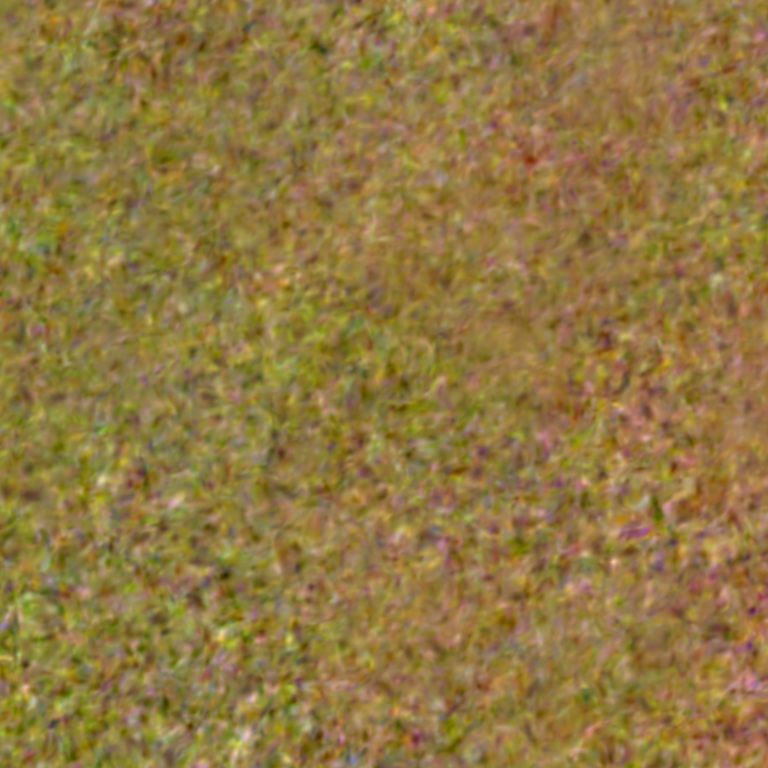
This texture is drawn by a WebGL 2 fragment shader. Its source:

```glsl
#version 300 es
precision highp float;

uniform vec2 u_resolution;
out vec4 outColor;

const vec3 EARTH = vec3(0.568, 0.474, 0.250);
const vec3 BRIGHTNESS = vec3(1.0, 1.0, 0.8);
const vec3 RED_GREEN = vec3(1.0, -0.75, 0.25);
const vec3 BLUE_YELLOW = vec3(0.05, -0.08, 1.0);

// Integer hash: three random values in 0..1
vec3 hash3(ivec2 cell, int seed) {
    uvec3 v = uvec3(ivec3(cell, seed) + 4096) * 1664525u + 1013904223u;
    v.x += v.y * v.z;
    v.y += v.z * v.x;
    v.z += v.x * v.y;
    v ^= v >> 16u;
    v.x += v.y * v.z;
    v.y += v.z * v.x;
    v.z += v.x * v.y;
    return vec3(v >> 8u) / 16777216.0;
}

// Smooth value noise, three independent channels in -1..1
vec3 valueNoise(vec2 p, int seed) {
    ivec2 cell = ivec2(floor(p));
    vec2 f = fract(p);
    f = f * f * f * (f * (f * 6.0 - 15.0) + 10.0);
    vec3 low = mix(hash3(cell, seed), hash3(cell + ivec2(1, 0), seed), f.x);
    vec3 high = mix(hash3(cell + ivec2(0, 1), seed), hash3(cell + ivec2(1, 1), seed), f.x);
    return mix(low, high, f.y) * 2.0 - 1.0;
}

vec3 fractalNoise(vec2 p, int seed) {
    vec3 sum = vec3(0.0);
    float amplitude = 0.55;
    for (int octave = 0; octave < 3; octave++) {
        sum += amplitude * valueNoise(p, seed + octave);
        p = p * 2.03 + 7.3;
        amplitude *= 0.55;
    }
    return sum;
}

// Soft elongated blob that fades out within one unit
float blade(vec2 offset, float angle, vec2 size) {
    float c = cos(angle), s = sin(angle);
    vec2 q = vec2(c * offset.x + s * offset.y, c * offset.y - s * offset.x) / size;
    return exp(-0.5 * dot(q, q)) * (1.0 - smoothstep(0.6, 1.0, length(offset)));
}

// Sum of scattered blades, each with random signed channel weights
vec3 bladeField(vec2 p, float lean, float spread, int seed) {
    vec3 sum = vec3(0.0);
    ivec2 home = ivec2(floor(p));
    for (int y = -1; y <= 1; y++)
    for (int x = -1; x <= 1; x++)
    for (int k = 0; k < 3; k++) {
        ivec2 cell = home + ivec2(x, y);
        vec3 place = hash3(cell, seed + k);
        vec3 weight = hash3(cell, seed + k + 50) * 2.0 - 1.0;
        float angle = lean + spread * (place.z * 2.0 - 1.0);
        vec2 size = vec2(mix(0.22, 0.40, fract(place.z * 7.0)), 0.18);
        sum += weight * blade(p - vec2(cell) - place.xy, angle, size);
    }
    return sum;
}

// Rare isolated clumps: x is shade, y is highlight
vec2 clumpField(vec2 p, float lean, float chance, int seed) {
    vec2 sum = vec2(0.0);
    ivec2 home = ivec2(floor(p));
    for (int y = -1; y <= 1; y++)
    for (int x = -1; x <= 1; x++) {
        ivec2 cell = home + ivec2(x, y);
        vec3 place = hash3(cell, seed);
        vec3 kind = hash3(cell, seed + 1);
        float angle = lean + (place.z - 0.5) * 3.0;
        float mask = blade(p - vec2(cell) - place.xy, angle, vec2(0.30, 0.17));
        sum += mask * step(kind.x, chance) * (kind.y < 0.5 ? vec2(1, 0) : vec2(0, 1));
    }
    return min(sum, 1.0);
}

vec3 channelColor(vec3 amount) {
    return amount.x * BRIGHTNESS + amount.y * RED_GREEN + amount.z * BLUE_YELLOW;
}

void main() {
    vec2 uv = gl_FragCoord.xy / u_resolution.y;

    // Broad patches of tint, contrast and lean
    vec3 patches = fractalNoise(uv * 4.0, 11);
    vec3 character = fractalNoise(uv * 6.0, 23);
    float lean = 0.9 + 0.3 * character.y;
    float contrast = 1.0 + 0.5 * character.x + 0.2 * (0.5 - uv.y);
    float warmth = smoothstep(0.0, 1.0, 0.25 + 0.6 * uv.x - 0.25 * uv.y) - 0.4;

    // Coarse, medium and fine blades on a gently bent domain
    vec2 bent = uv + 0.004 * valueNoise(uv * 24.0, 31).xy;
    vec3 coarse = bladeField(bent * 29.0, lean, 1.2, 100);
    vec3 medium = bladeField(bent * 52.0, lean, 1.2, 300);
    vec3 fine = bladeField(bent * 82.0, lean, 1.1, 500);

    vec3 color = EARTH;
    color += channelColor(patches * vec3(0.030, 0.030, 0.050));
    color += RED_GREEN * 0.05 * warmth;
    color += contrast * channelColor(coarse * vec3(0.055, 0.030, 0.070));
    color += contrast * channelColor(medium * vec3(0.105, 0.037, 0.115));
    color += contrast * channelColor(fine * vec3(0.060, 0.018, 0.055));

    // Dark plum shadows and pale straw highlights
    vec2 clumps = clumpField(bent * 38.0, lean, 0.08, 700);
    color = mix(color, vec3(0.31, 0.19, 0.15), 0.6 * clumps.x);
    color = mix(color, vec3(0.77, 0.67, 0.34), 0.5 * clumps.y);

    outColor = vec4(clamp(color, 0.0, 1.0), 1.0);
}
```
